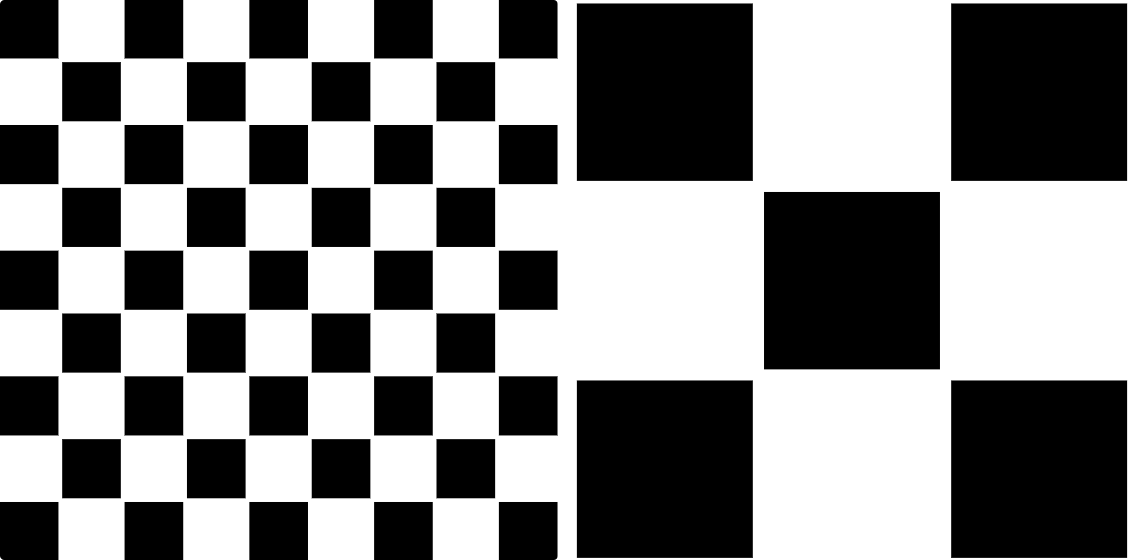
Left: the whole. Right: its middle third, enlarged.
Give the GLSL for this pattern, as a Shadertoy shader.

```glsl
// Checkerboard of black squares, nine by nine cells, with white gaps and rounded board corners.
#define PITCH vec2(0.1118, 0.1122)
#define SQUARE_SIZE vec2(0.1051, 0.1056)
#define BOARD_CENTER vec2(0.4994, 0.4996)
#define CORNER_RADIUS 0.008
#define INK vec3(0.0)
#define PAPER vec3(1.0)

// Signed distance to a box with rounded corners
float roundedBox(vec2 p, vec2 halfSize, float radius) {
    vec2 q = abs(p) - halfSize + radius;
    return length(max(q, 0.0)) + min(max(q.x, q.y), 0.0) - radius;
}

// Antialiased fill, one pixel wide at the edge
float fill(float dist) {
    return clamp(0.5 - dist * iResolution.y, 0.0, 1.0);
}

void mainImage(out vec4 fragColor, in vec2 fragCoord) {
    vec2 uv = fragCoord / iResolution.xy;

    // Cell index counted from the central dark square
    vec2 grid = (uv - BOARD_CENTER) / PITCH;
    vec2 cell = floor(grid + 0.5);
    vec2 local = (grid - cell) * PITCH;

    // Dark squares sit on cells of even parity
    float isDark = 1.0 - mod(cell.x + cell.y, 2.0);
    float square = isDark * fill(roundedBox(local, 0.5 * SQUARE_SIZE, 0.0));

    // Trim the outer corners of the board
    float board = fill(roundedBox(uv - 0.5, vec2(0.5), CORNER_RADIUS));

    fragColor = vec4(mix(PAPER, INK, square * board), 1.0);
}
```
